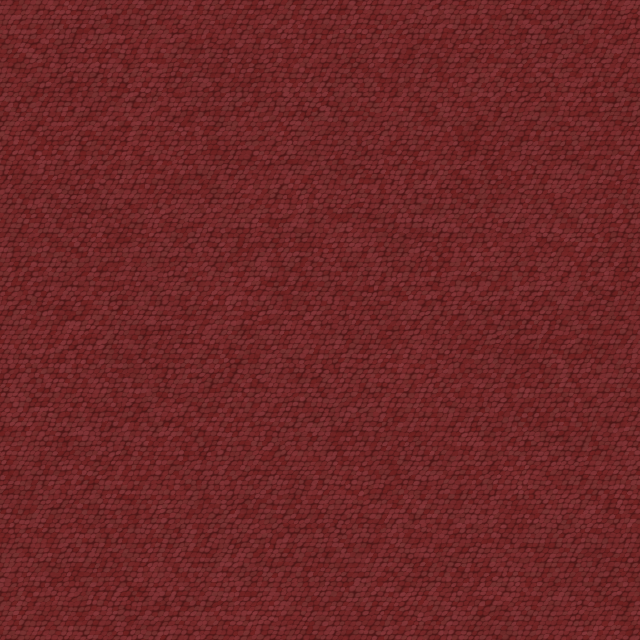
A Shadertoy shader for this texture:

```glsl
const vec2  STITCHES      = vec2(112.0, 132.0); // stitches across and up the canvas
const vec2  STITCH_RADIUS = vec2(0.57, 0.50);   // in cells
const float STITCH_TILT   = 0.28;               // rise of a stitch along its length
const float ROW_SHIFT     = 0.42;               // sideways step from row to row
const float JITTER        = 0.34;
const float EDGE_INNER    = 0.60;
const float EDGE_OUTER    = 1.38;
const float WARP_SCALE    = 38.0;
const float WARP_AMOUNT   = 0.35;               // in cells
const float MOTTLE_AMOUNT = 0.035;
const float FIBRE_AMOUNT  = 0.07;

const vec3 GAP_COLOR    = vec3(0.300, 0.090, 0.088);
const vec3 YARN_DEEP    = vec3(0.430, 0.128, 0.125);
const vec3 YARN_LIGHT   = vec3(0.505, 0.205, 0.215);
const vec3 YARN_GREYISH = vec3(0.445, 0.195, 0.185);

vec2 hash2(vec2 p) {
    vec3 q = fract(vec3(p.xyx) * vec3(0.1031, 0.1030, 0.0973));
    q += dot(q, q.yzx + 33.33);
    return fract((q.xx + q.yz) * q.zy);
}

float gradientDot(vec2 cell, vec2 corner, vec2 f) {
    float angle = 6.2832 * hash2(cell + corner).x;
    return dot(vec2(cos(angle), sin(angle)), f - corner);
}

// Gradient noise, roughly -0.7 to 0.7
float gradientNoise(vec2 p) {
    vec2 cell = floor(p), f = fract(p);
    vec2 u = f * f * f * (f * (f * 6.0 - 15.0) + 10.0);
    float low  = mix(gradientDot(cell, vec2(0, 0), f), gradientDot(cell, vec2(1, 0), f), u.x);
    float high = mix(gradientDot(cell, vec2(0, 1), f), gradientDot(cell, vec2(1, 1), f), u.x);
    return mix(low, high, u.y);
}

vec3 yarnColor(vec2 id) {
    vec2 tone = hash2(id + 71.0);
    vec3 yarn = mix(YARN_DEEP, YARN_LIGHT, tone.x);
    return mix(yarn, YARN_GREYISH, 0.7 * smoothstep(0.6, 1.0, tone.y));
}

// Staggered, tilted stitches; the most exposed one covers the point
vec3 weave(vec2 p, float pixelBlur) {
    float row = floor(p.y);
    float cover = 0.0;
    vec3 yarn = YARN_DEEP;
    for (int j = -1; j <= 1; j++) {
        float y = row + float(j);
        float shift = fract(y * ROW_SHIFT) + 0.3 * hash2(vec2(y, 7.0)).x;
        float column = floor(p.x - shift);
        for (int i = -1; i <= 1; i++) {
            vec2 id = vec2(column + float(i), y);
            vec2 rnd = hash2(id + 13.0);
            vec2 center = id + vec2(shift, 0.0) + 0.5 + JITTER * (rnd - 0.5);
            vec2 q = p - center;
            q.y -= STITCH_TILT * q.x;
            float size = mix(0.88, 1.12, hash2(id + 29.0).x);
            float d = length(q / (STITCH_RADIUS * size));
            float c = 1.0 - smoothstep(EDGE_INNER - pixelBlur, EDGE_OUTER + pixelBlur, d);
            if (c > cover) {
                cover = c;
                yarn = yarnColor(id);
            }
        }
    }
    return mix(GAP_COLOR, yarn, cover);
}

void mainImage(out vec4 fragColor, in vec2 fragCoord) {
    vec2 uv = fragCoord / iResolution.y;

    // Uneven thread tension
    vec2 warp = vec2(gradientNoise(uv * WARP_SCALE), gradientNoise(uv * WARP_SCALE + 50.0));
    vec2 p = uv * STITCHES + WARP_AMOUNT * warp;

    float pixelBlur = min(0.4, 0.2 * STITCHES.y / iResolution.y);
    vec3 color = weave(p, pixelBlur);

    // Broad mottling and fine fibre
    float mottle = gradientNoise(uv * vec2(7.0, 11.0)) + gradientNoise(uv * vec2(24.0, 40.0) + 9.0);
    float fibre = gradientNoise(uv * STITCHES * vec2(1.3, 1.9) + 20.0);
    color *= 1.0 + MOTTLE_AMOUNT * mottle + FIBRE_AMOUNT * fibre;

    fragColor = vec4(color, 1.0);
}
```
